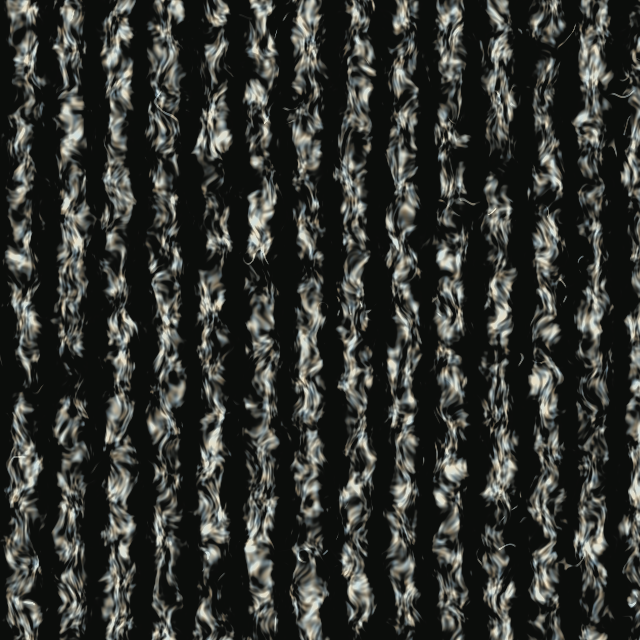
Write a WebGL 1 fragment shader that draws this texture.

```glsl
precision highp float;

uniform vec2 u_resolution;

const float RIB_COUNT = 13.47;
const float RIB_CORE = 0.17;         // half width of the full rib, in rib periods
const float RIB_EDGE = 0.43;         // half width where the gap is fully dark
const float RIB_WANDER = 0.10;
const float GAP_DEPTH = 3.8;
const float BASE_LEVEL = 0.34;
const float BAND_DEPTH = 1.5;
const vec2 COARSE_GRAIN = vec2(66.0, 31.0);
const vec2 MEDIUM_GRAIN = vec2(128.0, 68.0);
const vec2 FINE_GRAIN = vec2(200.0, 118.0);
const float MEAN_LIGHT = 0.28;
const float LIGHT_SPREAD = 0.24;
const float FLOOR_LIGHT = 0.045;
const float FLOOR_SOFTNESS = 0.035;
const float PEAK_LIGHT = 0.86;
const float STRAND_GAIN = 0.4;
const float FRINGE = 0.022;
const vec3 TINT = vec3(1.0, 1.005, 0.95);
const vec3 SHADOW_TINT = vec3(0.0, 0.006, 0.002);

vec2 gradientAt(vec2 cell) {
  vec3 q = fract(cell.xyx * vec3(0.1031, 0.1030, 0.0973));
  q += dot(q, q.yzx + 33.33);
  float angle = 6.2832 * fract((q.x + q.y) * q.z);
  return vec2(cos(angle), sin(angle));
}

// Gradient noise scaled to about unit deviation
float noise(vec2 p) {
  vec2 i = floor(p);
  vec2 f = p - i;
  vec2 w = f * f * f * (f * (f * 6.0 - 15.0) + 10.0);
  vec2 e = vec2(1.0, 0.0);
  float low = mix(dot(gradientAt(i), f), dot(gradientAt(i + e), f - e), w.x);
  float high = mix(dot(gradientAt(i + e.yx), f - e.yx),
                   dot(gradientAt(i + 1.0), f - 1.0), w.x);
  return mix(low, high, w.y) / 0.21;
}

// Short upright fibres, bent by a slow warp
float fibres(vec2 p) {
  vec2 bend = vec2(noise(p * vec2(24.0, 20.0) + 71.3),
                   noise(p * vec2(30.0, 18.0) + 17.9));
  p += bend * vec2(0.0045, 0.004);
  return 0.75 * noise(p * COARSE_GRAIN + 5.2)
       + 0.55 * noise(p * MEDIUM_GRAIN + 41.7)
       + 0.36 * noise(p * FINE_GRAIN + 93.1);
}

// Ribs with ragged edges, slow patches and dark cross bands
float ribLevel(vec2 p) {
  float wander = 0.6 * noise(p * vec2(9.0, 7.0) + 11.4)
               + 0.4 * noise(p * vec2(18.0, 24.0) + 57.8);
  float across = abs(fract(p.x * RIB_COUNT + RIB_WANDER * wander * 0.6) - 0.5);
  across += 0.035 * noise(p * vec2(34.0, 26.0) + 29.6);
  float gap = smoothstep(RIB_CORE, RIB_EDGE, across);
  float patches = 0.35 * noise(p * vec2(15.0, 12.0) + 83.5);
  float band = smoothstep(0.9, 2.0, noise(p * vec2(4.0, 11.0) + 37.2));
  return BASE_LEVEL + patches - GAP_DEPTH * gap - BAND_DEPTH * band;
}

// Rare pale loose threads, more common toward the right
float strands(vec2 p) {
  float line = noise(p * vec2(30.0, 24.0) + 61.6);
  float thread = 1.0 - smoothstep(0.08, 0.26, abs(line));
  float rarity = noise(p * vec2(11.0, 13.0) + 22.8) + 0.6 * p.x;
  float broken = smoothstep(-0.3, 0.6, noise(p * 48.0 + 9.7));
  return thread * broken * smoothstep(1.9, 2.4, rarity);
}

void main() {
  vec2 p = gl_FragCoord.xy / min(u_resolution.x, u_resolution.y);

  float level = fibres(p) + ribLevel(p);
  float light = MEAN_LIGHT + LIGHT_SPREAD * level;

  // Soft shadow floor and highlight limit
  float lift = (light - FLOOR_LIGHT) / FLOOR_SOFTNESS;
  light = FLOOR_LIGHT + FLOOR_SOFTNESS * log(1.0 + exp(min(lift, 40.0)));
  light += STRAND_GAIN * strands(p);
  light = mix(light, PEAK_LIGHT, 0.7 * smoothstep(0.65, 1.2, light));
  light = min(light, PEAK_LIGHT);

  // Faint warm and cool fringes on the lit fibres
  float fringe = FRINGE * noise(p * vec2(95.0, 60.0) + 14.3);
  vec3 color = light * TINT + SHADOW_TINT;
  color += vec3(1.0, 0.0, -1.0) * fringe * smoothstep(0.08, 0.4, light);
  gl_FragColor = vec4(clamp(color, 0.0, 1.0), 1.0);
}
```
